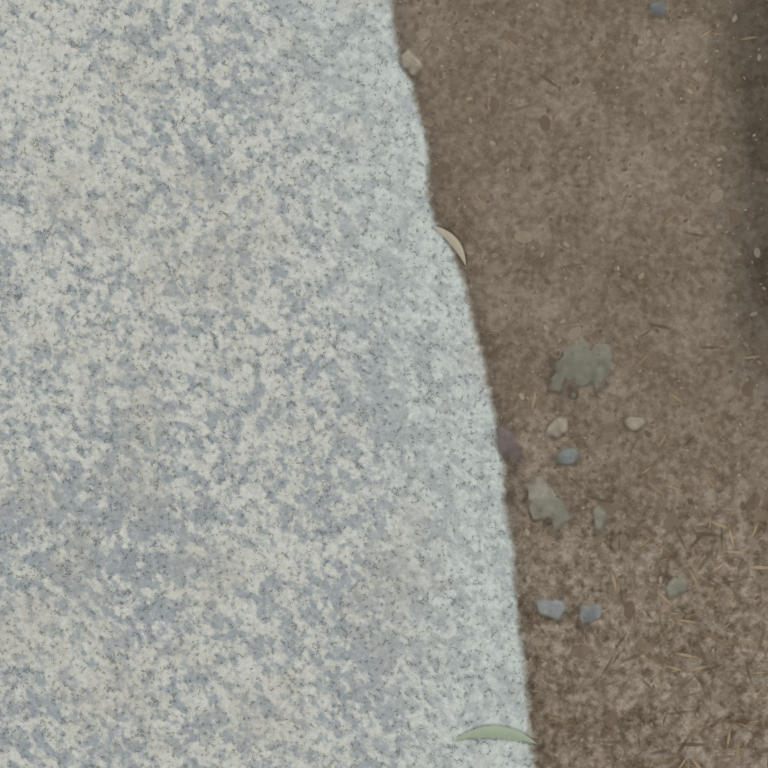
A three.js fragment shader for this texture:

```glsl
varying vec2 vUv;

float hash(vec2 p) {
  vec3 q = fract(p.xyx * .1031);
  q += dot(q, q.yzx + 33.33);
  return fract((q.x + q.y) * q.z);
}

float noise(vec2 p) {
  vec2 i = floor(p), f = fract(p);
  f = f * f * (3. - 2. * f);
  return mix(mix(hash(i), hash(i + vec2(1, 0)), f.x),
             mix(hash(i + vec2(0, 1)), hash(i + 1.), f.x), f.y);
}

float fbm(vec2 p) {
  float sum = 0., amp = .53;
  for (int i = 0; i < 4; i++) {
    sum += amp * noise(p);
    p = mat2(.8, .6, -.6, .8) * p * 2.03 + 17.3;
    amp *= .5;
  }
  return sum;
}

vec2 rotate(vec2 p, float a) {
  return vec2(cos(a) * p.x + sin(a) * p.y, cos(a) * p.y - sin(a) * p.x);
}

float bump(float x, float center, float width) {
  float t = (x - center) / width;
  return exp(-t * t);
}

float slabEdge(float y) {
  return .695 - .095 * y - .092 * y * y + .011 * bump(y, .45, .2)
       - .018 * bump(y, .735, .05) - .008 * bump(y, .93, .04);
}

float ellipse(vec2 p, vec2 size, float angle) {
  return (length(rotate(p, angle) / size) - 1.) * min(size.x, size.y);
}

// Dusty pebble with a soft shadow and a lit upper side
vec3 stone(vec3 base, vec2 p, vec2 center, vec2 size, float angle, vec3 tint) {
  vec2 q = p - center;
  float r = min(size.x, size.y);
  q += r * .9 * (vec2(noise(p * 95.), noise(p * 95. + 40.)) - .5);
  float shadow = 1. - smoothstep(-.002, .006, ellipse(q + r * .23, size, angle));
  float body = 1. - smoothstep(-.004, .002, ellipse(q, size, angle));
  tint *= .97 + .08 * clamp(q.y / r, -1., 1.) + .3 * (fbm(p * 110.) - .5);
  return mix(base * (1. - .2 * shadow), tint, .85 * body);
}

// Randomly turned grains, one chance per cell
vec3 scatter(vec3 base, vec2 p, float cells, float density, vec2 size, vec3 dark, vec3 light) {
  for (int k = 0; k < 9; k++) {
    vec2 id = floor(p * cells) + vec2(k % 3, k / 3) - 1.;
    vec2 seed = id + cells * 3.;
    vec2 center = (id + vec2(hash(seed), hash(seed + 31.7))) / cells;
    float grow = mix(.4, 1.2, hash(seed + 67.1));
    float d = ellipse(p - center, size * grow, 6.283 * hash(seed + 12.9));
    float here = step(hash(seed + 91.3), density);
    vec3 tint = mix(dark, light, hash(seed + 53.9));
    base *= 1. - .1 * here * (1. - smoothstep(-.001, .0015, d));
    base = mix(base, tint, .75 * here * (1. - smoothstep(-.0015, .001, d)));
  }
  return base;
}

// Tapered arc running from a to b
vec3 leaf(vec3 base, vec2 p, vec2 a, vec2 b, float bend, float width, vec3 tint) {
  vec2 axis = normalize(b - a), q = p - a;
  float t = dot(q, axis) / length(b - a);
  float arch = max(4. * t * (1. - t), 0.);
  float side = dot(q, vec2(-axis.y, axis.x)) - bend * arch;
  float inside = smoothstep(0., .06, t) * (1. - smoothstep(.94, 1., t));
  float d = abs(side) - width * arch;
  base *= 1. - .22 * inside * (1. - smoothstep(0., .005, d));
  tint *= .95 + .1 * smoothstep(-width, width, side);
  return mix(base, tint, .9 * inside * (1. - smoothstep(-.002, .0015, d)));
}

vec3 concrete(vec2 p, float inset) {
  float rim = 1. - smoothstep(.03, .28, inset);
  float blotch = .55 * fbm(rotate(p, -.6) * vec2(65, 90));
  blotch += .45 * fbm(rotate(p, .5) * vec2(150, 125) + 11.);
  blotch += .3 * (fbm(p * 6. + 3.) - .5) + .03 * rim + .04 * (p.y - .5);
  vec3 worn = mix(vec3(.575, .6, .605), vec3(.63, .655, .645), rim);
  vec3 pale = mix(vec3(.735, .74, .705), vec3(.715, .745, .72), rim);
  vec3 col = mix(worn, pale, smoothstep(.37, .63, blotch));
  float stain = smoothstep(.5, .75, fbm(p * 11. + 21.));
  col = mix(col, vec3(.66, .645, .6), .35 * stain);
  float fine = fbm(rotate(p, .9) * 210. + 70.);
  return (col + .16 * (fine - .5)) * (.87 + .13 * smoothstep(.22, .36, fine));
}

vec3 soil(vec2 p, float outset) {
  float litter = 1. - smoothstep(.2, .55, p.y);
  vec3 col = mix(vec3(.405, .36, .3), vec3(.53, .49, .435), fbm(p * 20.));
  col += .19 * (fbm(rotate(p, .7) * 150.) - .48) * (1. + .7 * litter);
  col += .14 * (fbm(p * 65. + 5.) - .5) * litter;
  col *= 1. - .3 * smoothstep(.93, 1.03, p.x + .05 * fbm(p * 12.)) * smoothstep(.4, .65, p.y);
  col *= 1. - .13 * bump(outset, .004, .016);
  float border = bump(outset, .03, .04);
  vec3 dark = vec3(.36, .31, .26), light = vec3(.64, .59, .51);
  col = scatter(col, p, 115., .2, vec2(.0028, .0018), dark, light);
  col = scatter(col, p, 65., .16 + .2 * border, vec2(.0048, .0028), dark, light);
  col = scatter(col, p, 32., .07 + .2 * max(litter, border), vec2(.011, .007), dark * 1.1, light * .9);
  float straw = litter * smoothstep(.66, .92, p.x) + .3 * smoothstep(1.82, 1.95, p.x + p.y);
  return scatter(col, p, 55., .04 + .6 * straw, vec2(.013, .0021), dark * .95, vec3(.68, .59, .47));
}

void main() {
  vec2 p = vUv;
  float outset = p.x - slabEdge(p.y) + .008 * (fbm(p * 38.) + fbm(p * 130.) - 1.);
  vec3 col = mix(concrete(p, -outset), soil(p, max(outset, 0.)), smoothstep(-.007, .007, outset));
  // Larger stones lying on the soil
  vec3 grey = vec3(.54, .53, .48), blue = vec3(.5, .52, .52), cream = vec3(.63, .6, .53);
  col = stone(col, p, vec2(.762, .522), vec2(.042, .03), .2, grey * .92);
  col = stone(col, p, vec2(.712, .345), vec2(.036, .019), -.9, grey);
  col = stone(col, p, vec2(.781, .326), vec2(.02, .009), 1.7, grey);
  col = stone(col, p, vec2(.664, .42), vec2(.026, .013), -1.1, vec3(.44, .4, .39));
  col = stone(col, p, vec2(.725, .443), vec2(.017, .01), .7, cream);
  col = stone(col, p, vec2(.827, .45), vec2(.012, .009), 0., cream);
  col = stone(col, p, vec2(.738, .407), vec2(.016, .009), .1, blue);
  col = stone(col, p, vec2(.719, .209), vec2(.021, .012), -.3, blue * 1.15);
  col = stone(col, p, vec2(.767, .2), vec2(.017, .013), .2, blue);
  col = stone(col, p, vec2(.88, .24), vec2(.014, .013), .6, grey);
  col = stone(col, p, vec2(.537, .919), vec2(.018, .011), -1.2, cream);
  col = stone(col, p, vec2(.856, .99), vec2(.012, .01), .4, blue * .87);
  // Dry curl and green blade across the border
  col = leaf(col, p, vec2(.561, .707), vec2(.607, .652), .009, .006, cream * 1.1);
  col = leaf(col, p, vec2(.59, .036), vec2(.702, .03), .014, .008, vec3(.6, .65, .55));
  gl_FragColor = vec4(col, 1.);
}
```
